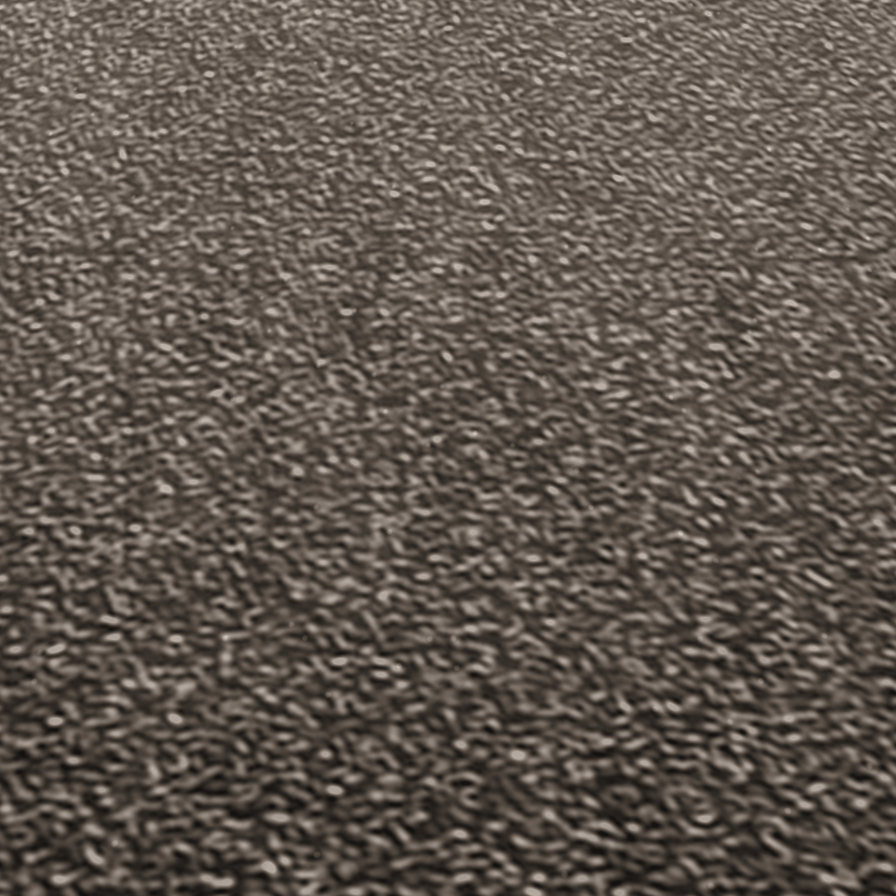
This texture is drawn by a Shadertoy shader. Its source:

```glsl
// Short-pile carpet receding from the viewer: small tilted tufts, finer and paler with distance.
// Each tuft is a soft oval grain with dark flanks, scattered on a grid that shrinks towards
// a horizon, then toned by a vertical light gradient, wear patches and rare glints.

#define HORIZON 2.0          // height of the vanishing line, in canvas heights
#define DENSITY 125.0        // tufts per unit of receding floor
#define TILT 1.25            // mean direction across the tufts, radians
#define SPREAD 0.65          // random turn of each tuft, radians
#define NEAR_TONE 0.288
#define FAR_TONE 0.470
#define NEAR_CONTRAST 0.130
#define FAR_CONTRAST 0.095
#define MOTTLE 0.11
#define WARMTH vec3(0.0, 0.039, 0.076)

const float PI = 3.14159;
const float TUFT_MEAN = 0.54;
const float TUFT_GAIN = 2.05;

float hash(vec2 p) {
    return fract(sin(dot(p, vec2(127.1, 311.7))) * 43758.5);
}

vec2 hash2(vec2 p) {
    return vec2(hash(p), hash(p + vec2(53.7, 19.3)));
}

float valueNoise(vec2 p) {
    vec2 cell = floor(p);
    vec2 f = fract(p);
    f = f * f * (3.0 - 2.0 * f);
    float low = mix(hash(cell), hash(cell + vec2(1.0, 0.0)), f.x);
    float high = mix(hash(cell + vec2(0.0, 1.0)), hash(cell + 1.0), f.x);
    return mix(low, high, f.y);
}

// Sum of separate oval grains, one per cell, each with its own turn and brightness
float tufts(vec2 p) {
    vec2 base = floor(p);
    float sum = 0.0;
    for (int y = -1; y <= 1; y++)
    for (int x = -1; x <= 1; x++) {
        vec2 cell = base + vec2(x, y);
        vec2 d = p - cell - hash2(cell);
        vec2 r = hash2(cell + 7.77);
        float angle = TILT + SPREAD * (2.0 * r.x - 1.0);
        float across = dot(d, vec2(cos(angle), sin(angle)));
        float window = max(0.0, 1.0 - dot(d, d));
        float brightness = 0.4 + 1.2 * r.y;
        sum += brightness * window * window * cos(PI * across);
    }
    return (sum - TUFT_MEAN) * TUFT_GAIN;
}

// Sparse round sparkles, at most one per cell
float glints(vec2 p) {
    vec2 cell = floor(p);
    vec2 center = 0.3 + 0.4 * hash2(cell + 3.1);
    float spot = 1.0 - smoothstep(0.08, 0.3, length(fract(p) - center));
    return spot * step(0.985, hash(cell + 41.9));
}

void mainImage(out vec4 fragColor, in vec2 fragCoord) {
    vec2 uv = fragCoord / iResolution.y;
    float centerX = 0.5 * iResolution.x / iResolution.y;

    // Receding floor coordinates
    float depth = HORIZON - uv.y;
    vec2 ground = DENSITY * vec2((uv.x - centerX) / depth, -log(depth));

    // Tuft relief over a slightly flattened grid
    float relief = clamp(tufts(ground * vec2(0.95, 1.1)), -2.2, 2.9);

    // Light gradient and uneven wear
    float tone = mix(NEAR_TONE, FAR_TONE, uv.y);
    float contrast = mix(NEAR_CONTRAST, FAR_CONTRAST, uv.y);
    float wear = 0.45 * valueNoise(ground * vec2(0.17, 0.1))
               + 0.55 * valueNoise(ground * 0.35 + 31.0) - 0.5;
    float value = tone + contrast * relief + MOTTLE * wear;

    // Fine fibre grain and glints
    value += 0.04 * (valueNoise(ground * 2.6 + 90.0) - 0.5);
    value += 0.14 * glints(ground * 0.9);
    value = clamp(value, 0.08, 0.85);

    // Warm grey, losing its tint in the shadows
    vec3 color = vec3(value) - WARMTH * min(value / 0.35, 1.0);
    fragColor = vec4(color, 1.0);
}
```
